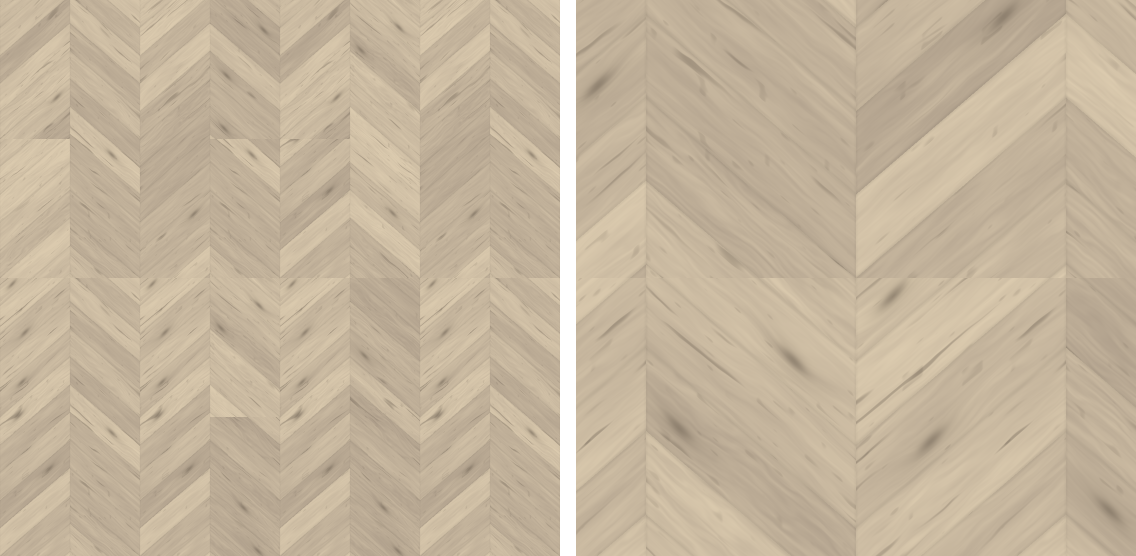
Left, the full canvas; right, a detail of the centre.
Give the GLSL for this texture, as a WebGL 2 fragment shader.

```glsl
#version 300 es
precision highp float;

uniform vec2 u_resolution;
out vec4 outColor;

const float COLUMNS = 8.0;
const float BLOCKS = 4.0;            // horizontal seams split the height in four
const float PLANKS_PER_BLOCK = 5.0;
const float SLOPE = 0.86;            // rise of a plank over one column

const vec3 PALE_OAK = vec3(0.845, 0.780, 0.672);
const vec3 GREY_OAK = vec3(0.705, 0.643, 0.562);
const vec3 DARK_GRAIN = vec3(0.47, 0.42, 0.36);

float hash(vec2 p) {
    vec3 q = fract(vec3(p.xyx) * 0.1031);
    q += dot(q, q.yzx + 33.33);
    return fract((q.x + q.y) * q.z);
}

float noise(vec2 p) {
    vec2 cell = floor(p);
    vec2 f = fract(p);
    f = f * f * (3.0 - 2.0 * f);
    float low = mix(hash(cell), hash(cell + vec2(1, 0)), f.x);
    float high = mix(hash(cell + vec2(0, 1)), hash(cell + vec2(1, 1)), f.x);
    return mix(low, high, f.y);
}

float fbm(vec2 p) {
    float sum = 0.0;
    float weight = 0.5;
    for (int i = 0; i < 4; i++) {
        sum += weight * noise(p);
        p = p * 2.03 + 17.0;
        weight *= 0.5;
    }
    return sum / 0.9375;
}

// Elongated knot: 1 at its heart, fading to 0
float knotMask(vec2 grainPos, vec2 center, float size) {
    vec2 d = (grainPos - center) / vec2(size * 1.9, size);
    return exp(-dot(d, d));
}

// Wood of one plank; across runs 0..1 over its width
vec3 plankColor(float along, float across, float plankHeight, float seed, float blockTone) {
    vec2 pos = vec2(along, across * plankHeight);
    vec2 shift = vec2(seed * 3.7, seed * 5.3);

    // Knot, which also bends the grain around it
    vec2 center = vec2(mix(0.15, 0.85, hash(vec2(seed, 2.0))),
                       mix(0.25, 0.75, hash(vec2(seed, 3.0))) * plankHeight);
    float hasKnot = step(0.66, hash(vec2(seed, 4.0)));
    float halo = hasKnot * knotMask(pos, center, 0.085);
    float heart = hasKnot * knotMask(pos, center, 0.032);

    // Grain stretched along the plank
    float warp = fbm(pos * vec2(2.5, 5.0) + shift) - 0.5;
    vec2 bent = pos + vec2(0.0, 0.11 * warp + 0.05 * halo);
    float broad = fbm(bent * vec2(1.6, 9.0) + shift) - 0.5;
    float fine = fbm(bent * vec2(5.0, 42.0) + shift) - 0.5;
    float rings = 0.5 + 0.5 * sin(bent.y * 120.0 + warp * 26.0);
    float figured = smoothstep(0.45, 0.8, hash(vec2(seed, 5.0)));

    // Short dark cracks and pores
    float crackNoise = noise(bent * vec2(3.2, 30.0) + shift + 40.0);
    float cracks = smoothstep(0.80, 0.97, crackNoise)
                 * smoothstep(0.35, 0.65, noise(pos * vec2(3.0, 7.0) + shift));
    float speck = smoothstep(0.88, 0.98, noise(pos * vec2(13.0, 30.0) + shift + 80.0));

    float tone = mix(0.14, 0.88, hash(vec2(seed, 1.0))) + blockTone;
    tone += 0.60 * broad + 0.50 * fine - 0.13 * figured * (rings - 0.5);
    vec3 color = mix(GREY_OAK, PALE_OAK, clamp(tone, -0.2, 1.1));

    float stain = 0.42 * cracks + 0.18 * speck + 0.16 * halo + 0.50 * heart;
    return mix(color, DARK_GRAIN, min(stain, 0.75));
}

// p.x counts columns, p.y uses the same unit
vec3 chevronFloor(vec2 p, float height) {
    float column = floor(p.x);
    float odd = mod(column, 2.0);
    float along = mix(fract(p.x), 1.0 - fract(p.x), odd);

    // Long boards of two blocks; some columns are cut at every block
    float blockHeight = height / BLOCKS;
    float block = floor(p.y / blockHeight);
    float half_ = floor(block / 2.0);
    float isCut = step(0.65, hash(vec2(column, half_ + 11.0)));
    float piece = half_ * 2.0 + isCut * mod(block, 2.0);

    // A few board patterns recur over the floor
    float variant = floor(hash(vec2(column + 3.0, piece + 7.0)) * 4.0);
    float blockTone = 0.22 * (hash(vec2(variant + 5.0, odd + 21.0)) - 0.5);

    float plankHeight = blockHeight / PLANKS_PER_BLOCK;
    float sheared = (p.y - half_ * 2.0 * blockHeight - SLOPE * along) / plankHeight;
    float plank = floor(sheared);
    float across = sheared - plank;
    float seed = 20.0 + plank + variant * 31.0 + odd * 143.0;
    vec3 color = plankColor(along, across, plankHeight, seed, blockTone);

    // Faint joints between planks and columns
    float jointDistance = min(across, 1.0 - across) * plankHeight;
    float joint = 1.0 - smoothstep(0.0, 0.022, jointDistance);
    float seam = 1.0 - smoothstep(0.0, 0.014, min(along, 1.0 - along));
    return color * (1.0 - 0.05 * joint - 0.03 * seam);
}

void main() {
    float height = COLUMNS * u_resolution.y / u_resolution.x;
    vec3 sum = vec3(0.0);
    // Four samples per pixel smooth every edge
    for (int i = 0; i < 4; i++) {
        vec2 offset = vec2(i % 2, i / 2) * 0.5 - 0.25;
        vec2 uv = (gl_FragCoord.xy + offset) / u_resolution;
        sum += chevronFloor(uv * vec2(COLUMNS, height), height);
    }
    outColor = vec4(sum / 4.0, 1.0);
}
```
